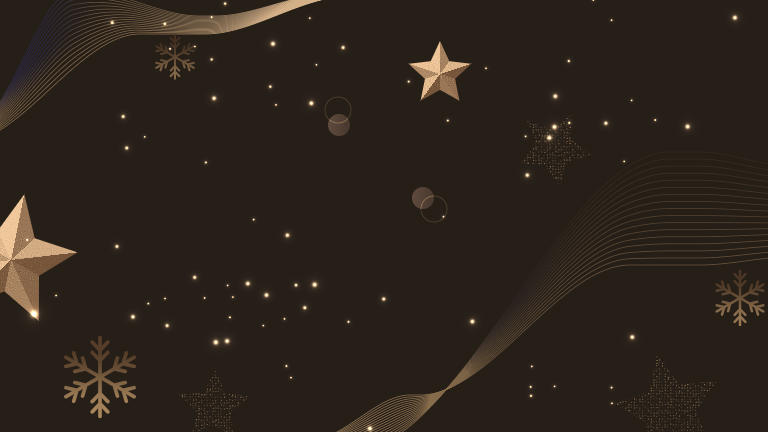
Write a Shadertoy shader that draws this background.

```glsl
const float CANVAS_HEIGHT = 432.0; // design units
const vec3 NIGHT = vec3(0.148, 0.120, 0.095);
const vec3 BRONZE = vec3(0.35, 0.25, 0.17);
const vec3 GOLD = vec3(0.69, 0.55, 0.38);
const vec3 CHAMPAGNE = vec3(0.95, 0.79, 0.61);
const vec3 INDIGO = vec3(0.19, 0.18, 0.40);
const vec3 ROSE = vec3(0.36, 0.28, 0.23);
const int RIBBON_LINES = 17;
const float LINE_WIDTH = 0.75;
const float STAR_WAIST = 0.48;
const float LIGHT_ANGLE = -0.7;
const float SPARKLE_CELL = 20.0;
const float GLITTER_CELL = 2.8;
const float PI = 3.14159;

float pixelSize;

vec2 hash2(vec2 p) {
  vec3 q = fract(p.xyx * vec3(0.1031, 0.1030, 0.0973));
  q += dot(q, q.yzx + 33.33);
  return fract((q.xx + q.yz) * q.zy);
}

float corner(vec2 cell, vec2 f, vec2 c) {
  return dot(hash2(cell + c) * 2.0 - 1.0, f - c);
}

float gradientNoise(vec2 p) {
  vec2 i = floor(p), f = fract(p), u = f * f * (3.0 - 2.0 * f);
  return mix(mix(corner(i, f, vec2(0, 0)), corner(i, f, vec2(1, 0)), u.x),
             mix(corner(i, f, vec2(0, 1)), corner(i, f, vec2(1, 1)), u.x), u.y);
}

float fill(float d) { return clamp(0.5 - d / pixelSize, 0.0, 1.0); }
float stroke(float d, float width) { return fill(abs(d) - 0.5 * width); }

float segment(vec2 p, vec2 a, vec2 b) {
  b -= a;
  p -= a;
  return length(p - b * clamp(dot(p, b) / dot(b, b), 0.0, 1.0));
}

// Ribbon borders at x: lower and upper height
vec2 topBorders(float x) {
  return vec2(288.0 + 110.0 * smoothstep(-40.0, 140.0, x) + 38.0 * smoothstep(205.0, 350.0, x),
    302.0 + 140.0 * smoothstep(-30.0, 75.0, x) - 26.0 * smoothstep(80.0, 200.0, x)
    + 22.0 * smoothstep(215.0, 330.0, x));
}

vec2 rightBorders(float x) {
  float end = smoothstep(700.0, 790.0, x);
  return vec2(-8.0 + 45.0 * smoothstep(310.0, 410.0, x) + 130.0 * smoothstep(420.0, 630.0, x) + 8.0 * end,
    -18.0 + 298.0 * smoothstep(355.0, 670.0, x) - 14.0 * end);
}

float ribbon(float y, vec2 borders, vec2 slopes, float upperStrength) {
  float sum = 0.0;
  for (int k = 0; k < RIBBON_LINES; k++) {
    float t = float(k) / float(RIBBON_LINES - 1);
    float d = (y - mix(borders.x, borders.y, t)) / length(vec2(1.0, mix(slopes.x, slopes.y, t)));
    sum += stroke(d, LINE_WIDTH) * mix(1.0, upperStrength, t);
  }
  return min(sum, 1.0);
}

// Five-pointed star: signed distance and facet light
vec2 star(vec2 p, float radius, float turn) {
  float sector = 0.4 * PI, angle = atan(p.x, p.y) - turn;
  float local = mod(angle + 0.5 * sector, sector) - 0.5 * sector;
  vec2 q = length(p) * vec2(sin(abs(local)), cos(local)), tip = vec2(0, radius);
  vec2 edge = radius * STAR_WAIST * vec2(sin(0.5 * sector), cos(0.5 * sector)) - tip;
  float facing = angle - local + turn + sign(local) * 1.1;
  return vec2(dot(q - tip, normalize(vec2(-edge.y, edge.x))), 0.5 + 0.5 * cos(facing - LIGHT_ANGLE));
}

void goldStar(inout vec3 color, vec2 p, float radius, float turn) {
  vec2 s = star(p, radius, turn);
  float grain = gradientNoise(p * 0.9) * 0.35 * (1.3 - length(p) / radius);
  color = mix(color, mix(BRONZE * 1.3, CHAMPAGNE, clamp(s.y + grain, 0.0, 1.0)), fill(s.x));
}

void glitterStar(inout vec3 color, vec2 p, float radius, float turn) {
  vec2 cell = floor(p / GLITTER_CELL), rnd = hash2(cell + radius);
  float grain = fill(length(p - (cell + 0.25 + 0.5 * rnd) * GLITTER_CELL) - 0.6);
  float d = star(p, radius, turn).x;
  color = mix(color, GOLD, grain * rnd.x * fill(d) * mix(0.6, 0.9, smoothstep(-8.0, 0.0, d)));
}

// Six mirrored arms, each with two pairs of branches
void snowflake(inout vec3 color, vec2 p, float radius, float shine) {
  float a = abs(mod(atan(p.x, p.y) + PI / 6.0, PI / 3.0) - PI / 6.0);
  vec2 q = length(p) / radius * vec2(sin(a), cos(a));
  float d = segment(q, vec2(0), vec2(0, 0.96));
  for (float y = 0.4; y < 0.7; y += 0.25) d = min(d, segment(q, vec2(0, y), vec2(0.19, y + 0.2)));
  vec3 metal = mix(GOLD, BRONZE, smoothstep(-0.9, 0.7, p.y / radius)) * shine;
  color = mix(color, metal, fill((d - 0.045) * radius));
}

void bubble(inout vec3 color, vec2 p, vec2 disc, vec2 ring) {
  float inside = fill(length(p - disc) - 11.0);
  color = mix(color, ROSE * (1.0 - 0.015 * (p.x - disc.x)), inside * 0.85);
  color = mix(color, GOLD, stroke(length(p - ring) - 13.0, 0.7) * mix(0.35, 0.8, inside));
}

vec3 sparkle(vec2 p, float size) {
  float r = length(p) / size;
  return CHAMPAGNE * (1.1 * exp(-r * r * 0.7) + 0.35 * exp(-r * 0.65));
}

float cluster(vec2 p, float x, float y, float w, float h) {
  p = (p - vec2(x, y)) / vec2(w, h);
  return exp(-dot(p, p));
}

vec3 sparkles(vec2 p) {
  vec3 light = vec3(0);
  for (int k = 0; k < 9; k++) {
    vec2 cell = floor(p / SPARKLE_CELL) + vec2(k % 3 - 1, k / 3 - 1);
    vec2 rnd = hash2(cell + 17.0), c = (cell + 0.15 + 0.7 * hash2(cell + 71.0)) * SPARKLE_CELL;
    float density = 0.05 + 0.5 * cluster(c, 245.0, 395.0, 95.0, 28.0)
      + 0.2 * cluster(c, 240.0, 300.0, 80.0, 40.0) + 0.5 * cluster(c, 265.0, 140.0, 90.0, 45.0)
      + 0.45 * cluster(c, 590.0, 305.0, 105.0, 32.0) + 0.6 * cluster(c, 555.0, 60.0, 36.0, 30.0);
    light += step(rnd.x, density) * sparkle(p - c, mix(0.65, 1.8, rnd.y * rnd.y * rnd.y));
  }
  return light;
}

void mainImage(out vec4 fragColor, in vec2 fragCoord) {
  pixelSize = CANVAS_HEIGHT / iResolution.y;
  vec2 p = fragCoord * pixelSize;
  vec3 color = NIGHT;
  // Ribbons
  vec2 b = topBorders(p.x);
  float blue = smoothstep(10.0, 45.0, p.y - b.x) * smoothstep(110.0, 45.0, p.x);
  float lines = ribbon(p.y, b, topBorders(p.x + 1.0) - b, 0.7) * step(p.x, 335.0);
  vec3 gold = mix(GOLD * 0.85, CHAMPAGNE, smoothstep(120.0, 280.0, p.x));
  color = mix(color, mix(gold, INDIGO, blue), lines * 0.85);
  b = rightBorders(p.x);
  float spread = smoothstep(400.0, 530.0, p.x);
  blue = smoothstep(5.0, 50.0, p.y - b.x) * smoothstep(590.0, 500.0, p.x);
  lines = ribbon(p.y, b, rightBorders(p.x + 1.0) - b, mix(1.0, 0.18, spread));
  color = mix(color, mix(GOLD, INDIGO, blue * 0.8), lines * mix(0.75, 0.5, spread));
  // Ornaments
  glitterStar(color, p - vec2(554, 284), 39.0, 0.49);
  glitterStar(color, p - vec2(214, 25), 37.0, 0.03);
  glitterStar(color, p - vec2(669, 23), 55.0, -0.22);
  snowflake(color, p - vec2(175, 375), 22.5, 0.75);
  snowflake(color, p - vec2(100, 55), 41.0, 0.95);
  snowflake(color, p - vec2(740, 134), 28.0, 0.85);
  goldStar(color, p - vec2(440, 358), 33.0, 0.0);
  goldStar(color, p - vec2(11, 172), 67.0, 0.2);
  bubble(color, p, vec2(339, 307), vec2(338, 322));
  bubble(color, p, vec2(423, 234), vec2(434, 223));
  // Lights
  color += sparkles(p) + sparkle(p - vec2(34, 118), 2.6);
  fragColor = vec4(min(color, 1.0), 1);
}
```
